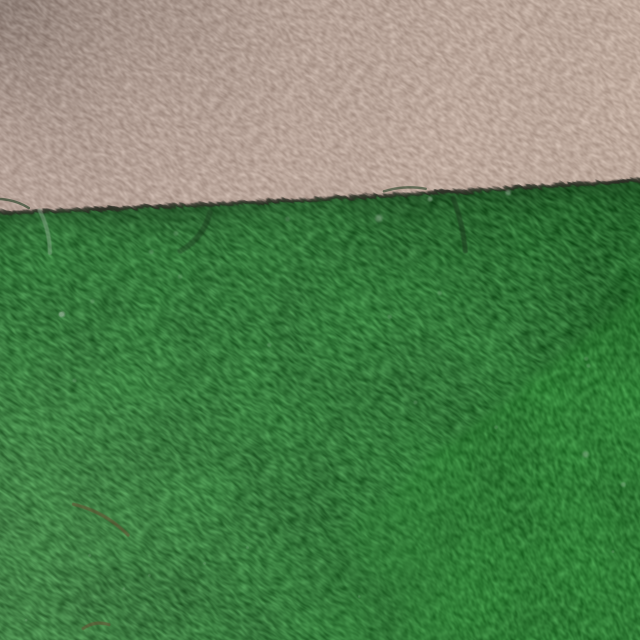
Reproduce this texture procedurally as a Shadertoy shader.

```glsl
// Artificial turf meeting a beige carpet along a dark, slightly curved seam.
// Rotated, stretched gradient noise makes the fibres; broad gradients shade the
// pile, and distance functions add a crease, loose threads and pale flecks.

vec2 hash2(vec2 p) {
    vec3 q = fract(p.xyx * vec3(0.1031, 0.1030, 0.0973));
    q += dot(q, q.yzx + 33.33);
    return fract((q.xx + q.yz) * q.zy);
}

float gradDot(vec2 cell, vec2 offset, vec2 f) {
    float a = 6.2832 * hash2(cell + offset + 200.0).x;
    return dot(vec2(cos(a), sin(a)), f - offset);
}

float gradientNoise(vec2 p) {
    vec2 i = floor(p), f = p - i;
    vec2 u = f * f * f * (f * (f * 6.0 - 15.0) + 10.0);
    float low = mix(gradDot(i, vec2(0, 0), f), gradDot(i, vec2(1, 0), f), u.x);
    float high = mix(gradDot(i, vec2(0, 1), f), gradDot(i, vec2(1, 1), f), u.x);
    return 1.5 * mix(low, high, u.y);
}

// Noise stretched along a direction; freq.x runs along the fibre.
float fibres(vec2 p, float angle, vec2 freq) {
    float c = cos(angle), s = sin(angle);
    vec2 q = vec2(c * p.x + s * p.y, c * p.y - s * p.x);
    q.y += 0.002 * gradientNoise(p * 30.0);
    return 0.65 * gradientNoise(q * freq)
         + 0.45 * gradientNoise(q * freq * 1.7 + 37.0);
}

float segmentDist(vec2 p, vec2 a, vec2 b) {
    vec2 d = b - a;
    return length(p - a - d * clamp(dot(p - a, d) / dot(d, d), 0.0, 1.0));
}

// Soft coverage of a thread that bows sideways between its ends.
float thread(vec2 p, vec2 a, vec2 b, float bow, float width) {
    vec2 d = b - a;
    float t = clamp(dot(p - a, d) / dot(d, d), 0.0, 1.0);
    p -= bow * 4.0 * t * (1.0 - t) * normalize(vec2(-d.y, d.x));
    return 1.0 - smoothstep(0.3 * width, width, segmentDist(p, a, b));
}

float spot(vec2 p, vec2 centre, float radius) {
    return 1.0 - smoothstep(0.2 * radius, radius, length(p - centre));
}

float seamHeight(float x) {
    return 0.668 + 0.036 * x + 0.015 * x * x + 0.0012 * gradientNoise(vec2(x * 24.0, 3.0));
}

vec3 carpet(vec2 p) {
    float grain = fibres(p, -0.62, vec2(75.0, 150.0));
    float cloud = gradientNoise(p * 5.0 + 9.0);
    vec3 col = mix(vec3(0.725, 0.645, 0.605), vec3(0.745, 0.665, 0.615), p.x);
    col *= 1.0 - 0.20 * exp(-4.5 * length((p - vec2(0.0, 1.0)) * vec2(1.0, 1.5)));
    col *= 1.0 + 0.02 * cloud - 0.05 * smoothstep(0.75, 1.0, p.y) * (1.0 - p.x);
    return col + grain * vec3(0.105, 0.11, 0.11);
}

vec3 turf(vec2 p, float depth) {
    // Signed distance to the crease: positive on the lower right.
    float crease = (p.x - 0.65) * 0.618 - (p.y - 0.27) * 0.786
                 + 0.008 * gradientNoise(p * 9.0);
    float fade = smoothstep(0.42, 0.8, p.x);
    float lower = smoothstep(-0.012, 0.018, crease) * fade;
    float slanted = fibres(p, -0.62, vec2(55.0, 145.0));
    float upright = fibres(p, -1.1, vec2(70.0, 120.0));
    float grain = mix(slanted, upright, 0.85 * lower);
    float patches = gradientNoise(p * 7.0) + 0.6 * gradientNoise(p * 19.0 + 5.0);

    vec3 col = vec3(0.205, 0.475, 0.230);
    float paleLeft = (1.0 - smoothstep(0.0, 0.6, p.x)) * (1.0 - smoothstep(0.15, 0.62, p.y));
    col += paleLeft * vec3(0.055, 0.035, 0.045);
    col -= vec3(0.05, 0.06, 0.05) * smoothstep(0.35, 1.0, p.x) * smoothstep(0.4, 0.68, p.y);
    col += lower * vec3(-0.02, 0.015, -0.02);
    col -= 0.03 * exp(-abs(crease + 0.018) * 40.0) * fade;
    col *= 1.0 + 0.07 * patches;
    col += grain * vec3(0.125, 0.165, 0.125);
    return col * (1.0 - 0.28 * exp(-depth * 38.0));
}

void mainImage(out vec4 fragColor, in vec2 fragCoord) {
    vec2 p = fragCoord / iResolution.xy;
    float pixel = 1.0 / iResolution.y;
    float depth = seamHeight(p.x) - p.y;
    float ragged = depth + 0.004 * fibres(p, -0.62, vec2(55.0, 145.0));
    float edge = 0.0015 + pixel;
    vec3 col = mix(carpet(p), turf(p, max(depth, 0.0)), smoothstep(-edge, edge, ragged));

    // Dark seam, worn thinner in places
    float wear = 0.75 + 0.3 * gradientNoise(vec2(p.x * 15.0, 8.0));
    float seam = 1.0 - smoothstep(0.001, 0.004 + pixel, abs(ragged - 0.0005));
    col = mix(col, vec3(0.17, 0.17, 0.14), seam * clamp(wear, 0.0, 1.0));

    // Dark folds and loose strands around the seam
    float dark = 0.55 * thread(p, vec2(0.708, 0.690), vec2(0.727, 0.608), 0.003, 0.006);
    dark += 0.45 * thread(p, vec2(0.328, 0.668), vec2(0.282, 0.608), 0.008, 0.007);
    dark += 0.55 * thread(p, vec2(0.600, 0.701), vec2(0.665, 0.705), 0.004, 0.003);
    dark += 0.60 * thread(p, vec2(0.000, 0.689), vec2(0.045, 0.675), 0.003, 0.003);
    col = mix(col, vec3(0.10, 0.22, 0.11), min(dark, 1.0));

    // Reddish threads lying on the pile
    float red = thread(p, vec2(0.115, 0.212), vec2(0.200, 0.164), 0.007, 0.004);
    red += thread(p, vec2(0.130, 0.018), vec2(0.170, 0.024), 0.005, 0.004);
    col = mix(col, vec3(0.40, 0.32, 0.20), 0.6 * min(red, 1.0));

    // Pale lint: a frayed strand, larger bits, then scattered flecks
    float lint = 0.6 * thread(p, vec2(0.062, 0.671), vec2(0.078, 0.605), 0.004, 0.005);
    lint += spot(p, vec2(0.097, 0.509), 0.007) + 0.7 * spot(p, vec2(0.592, 0.659), 0.009);
    lint += 0.7 * spot(p, vec2(0.672, 0.689), 0.006) + 0.7 * spot(p, vec2(0.794, 0.699), 0.007);
    lint += 0.6 * spot(p, vec2(0.915, 0.290), 0.008) + 0.5 * spot(p, vec2(0.974, 0.243), 0.006);
    for (int i = 0; i < 22; i++) {
        vec2 h = hash2(vec2(float(i) * 7.3, 41.0));
        vec2 centre = vec2(h.x, 0.66 * h.y);
        lint += 0.35 * spot(p, centre, 0.003 + 0.003 * h.y);
    }
    col = mix(col, vec3(0.58, 0.70, 0.59), 0.75 * min(lint, 1.0));
    fragColor = vec4(clamp(col, 0.0, 1.0), 1.0);
}
```
